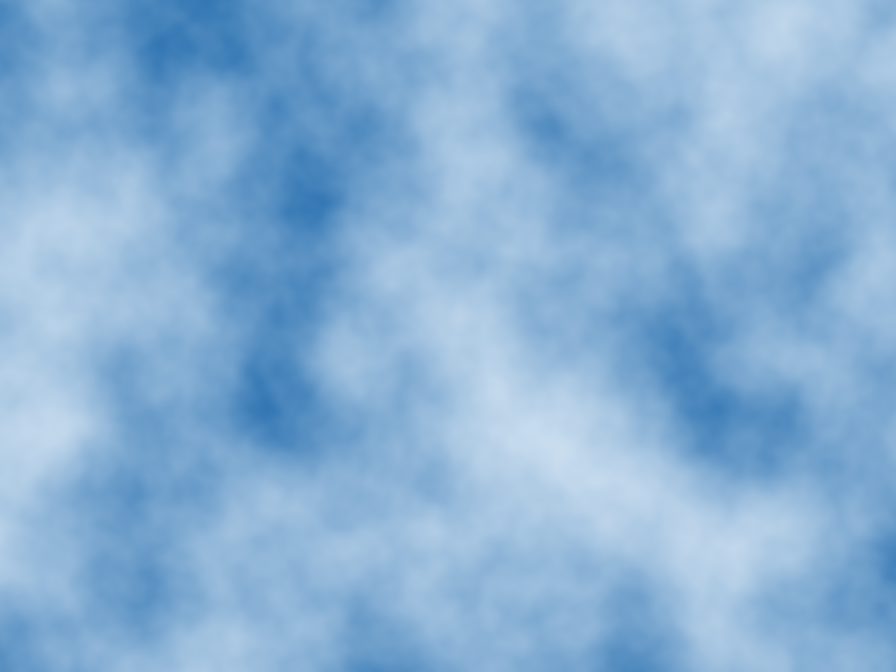
A WebGL 1 fragment shader for this texture:

```glsl
precision highp float;
// Soft, hazy white clouds drifting over a blue sky.

#define CLOUD_SCALE 3.0    // largest cloud cells per canvas height
#define OCTAVES 5
#define GAIN 0.5           // strength of each finer octave
#define NOISE_SPREAD 0.249 // standard deviation of the summed noise
#define COVER 0.451        // mean whiteness
#define CONTRAST 0.125     // spread of whiteness
#define DARK_SKEW 0.07     // deepens the blue gaps, holds back the whites
#define SEED vec2(17.3, 42.7)
#define SKY_BLUE vec3(0.14, 0.425, 0.68)
#define CLOUD_WHITE vec3(1.0, 1.01, 1.02)

uniform vec2 u_resolution;

float hash(vec2 cell) {
  vec3 p = fract(cell.xyx * vec3(0.1031, 0.1030, 0.0973));
  p += dot(p, p.yzx + 33.33);
  return fract((p.x + p.y) * p.z);
}

// Slope of a random unit gradient, measured from a lattice corner
float cornerSlope(vec2 cell, vec2 offset) {
  float angle = 6.28319 * hash(cell);
  return dot(vec2(cos(angle), sin(angle)), offset);
}

float gradientNoise(vec2 p) {
  vec2 cell = floor(p);
  vec2 f = p - cell;
  vec2 blend = f * f * f * (f * (f * 6.0 - 15.0) + 10.0);
  vec2 e = vec2(0.0, 1.0);
  float bottom = mix(cornerSlope(cell, f),
                     cornerSlope(cell + e.yx, f - e.yx), blend.x);
  float top = mix(cornerSlope(cell + e.xy, f - e.xy),
                  cornerSlope(cell + e.yy, f - e.yy), blend.x);
  return mix(bottom, top, blend.y);
}

// Octaves are turned against each other to hide the lattice
float cloudNoise(vec2 p) {
  mat2 turnAndDouble = 2.0 * mat2(0.8, 0.6, -0.6, 0.8);
  float sum = 0.0;
  float amplitude = 1.0;
  for (int i = 0; i < OCTAVES; i++) {
    sum += amplitude * gradientNoise(p);
    p = turnAndDouble * p + SEED;
    amplitude *= GAIN;
  }
  return sum;
}

void main() {
  vec2 uv = gl_FragCoord.xy / u_resolution.y;
  float density = cloudNoise(uv * CLOUD_SCALE + SEED) / NOISE_SPREAD;

  // Skew the density towards the blue, then tint
  density -= DARK_SKEW * (density * density - 1.0);
  float whiteness = clamp(COVER + CONTRAST * density, 0.0, 1.0);
  gl_FragColor = vec4(mix(SKY_BLUE, CLOUD_WHITE, whiteness), 1.0);
}
```
